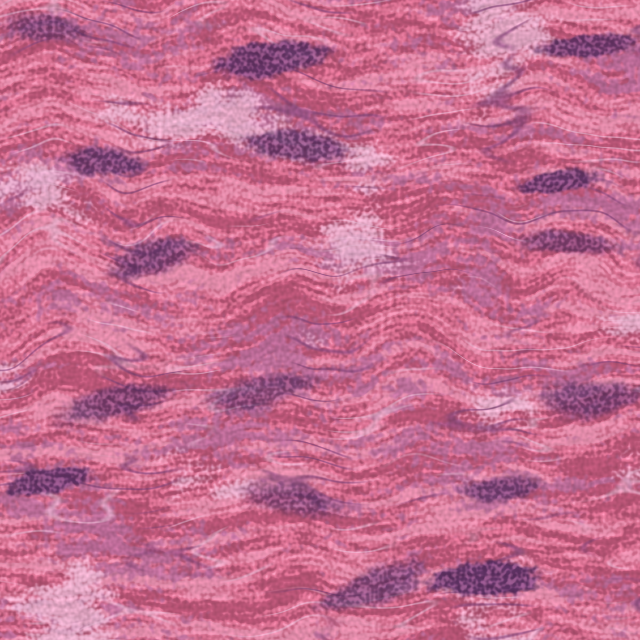
Give the GLSL for this texture, as a three.js fragment shader.

```glsl
// Stained fibrous tissue: wavy pink strands with lilac gaps and dark spindle nuclei.
// Gradient noise bends a fibre coordinate; stretched noise in it picks the stain,
// and jittered grid cells scatter the nuclei on top.

#define WAVE_HEIGHT 0.09
#define GRAIN_SCALE 150.0
#define GRAIN_CONTRAST 0.26
#define MAUVE_LEVEL 0.25
#define GAP_LEVEL 0.37
#define NUCLEUS_CELLS vec2(3.0, 6.0)
#define NUCLEUS_CHANCE 0.74
#define NUCLEUS_MIN vec2(0.052, 0.015)
#define NUCLEUS_MAX vec2(0.092, 0.029)

varying vec2 vUv;

const vec3 DEEP_ROSE = vec3(0.72, 0.33, 0.46);
const vec3 ROSE = vec3(0.85, 0.44, 0.57);
const vec3 LIGHT_PINK = vec3(0.88, 0.54, 0.66);
const vec3 MAUVE = vec3(0.72, 0.42, 0.60);
const vec3 PALE_LILAC = vec3(0.90, 0.70, 0.81);
const vec3 PLUM = vec3(0.52, 0.27, 0.47);
const vec3 NUCLEUS_DARK = vec3(0.35, 0.18, 0.38);
const vec3 NUCLEUS_LIGHT = vec3(0.56, 0.32, 0.53);

float hash(vec2 p) {
  return fract(sin(dot(p, vec2(127.1, 311.7))) * 43758.5);
}

vec2 gradient(vec2 cell) {
  float angle = 6.2832 * hash(cell);
  return vec2(cos(angle), sin(angle));
}

// Gradient noise, centred on zero
float noise(vec2 p) {
  vec2 i = floor(p), f = fract(p);
  vec2 u = f * f * f * (f * (f * 6.0 - 15.0) + 10.0);
  vec2 e = vec2(1.0, 0.0);
  float low = mix(dot(gradient(i), f), dot(gradient(i + e.xy), f - e.xy), u.x);
  float high = mix(dot(gradient(i + e.yx), f - e.yx),
                   dot(gradient(i + e.xx), f - e.xx), u.x);
  return mix(low, high, u.y);
}

// Bends the strands, most strongly in a band above the middle
vec2 fibreCoords(vec2 p) {
  float band = exp(-16.0 * (p.y - 0.54) * (p.y - 0.54));
  float swell = clamp(0.3 + 0.6 * band + 0.5 * noise(p * 2.5 + 7.0), 0.15, 1.0);
  float bend = WAVE_HEIGHT * noise(p * vec2(6.5, 3.2) + 3.0);
  bend += 0.022 * noise(p * vec2(14.0, 9.0) + 19.0);
  return vec2(p.x, p.y + swell * bend + 0.03 * noise(p * 1.7 + 31.0));
}

// Thin line along the zero contour of a noise field
float crease(vec2 p, float width) {
  return 1.0 - smoothstep(0.0, width, abs(noise(p)));
}

// Coverage by tapered, tilted spindles, one at most in each cell
float nuclei(vec2 p) {
  float cover = 0.0;
  vec2 home = floor(p * NUCLEUS_CELLS);
  float ragged = 0.28 * noise(p * vec2(32.0, 46.0)) + 0.2 * noise(p * 95.0);
  for (int j = -1; j <= 1; j++) {
    for (int i = -1; i <= 1; i++) {
      vec2 cell = home + vec2(float(i), float(j));
      vec2 jitter = vec2(hash(cell + 11.3), hash(cell + 23.7));
      vec2 size = mix(NUCLEUS_MIN, NUCLEUS_MAX,
                      vec2(hash(cell + 37.1), hash(cell + 41.9)));
      float tilt = mix(-0.2, 0.48, hash(cell + 53.3));
      float c = cos(tilt), s = sin(tilt);
      vec2 d = p - (cell + 0.18 + 0.64 * jitter) / NUCLEUS_CELLS;
      vec2 q = vec2(c * d.x + s * d.y, c * d.y - s * d.x) / size;
      q.y += 0.5 * (hash(cell + 61.7) - 0.5) * q.x * q.x;
      q.y /= 1.0 + 0.4 * clamp(q.x, -1.2, 1.2) * (hash(cell + 71.3) * 2.0 - 1.0);
      float focus = hash(cell + 83.9);
      float blur = mix(0.42, 0.14, focus);
      float body = 1.0 - smoothstep(1.0 - blur, 1.0 + blur, length(q) + ragged);
      float present = step(hash(cell + 97.1), NUCLEUS_CHANCE);
      cover = max(cover, present * body * mix(0.62, 0.97, focus));
    }
  }
  return cover;
}

void main() {
  vec2 p = vUv;
  vec2 f = fibreCoords(p);
  float grain = noise(p * GRAIN_SCALE);
  float fine = noise(f * vec2(26.0, 125.0));

  // Pink strands from coarse to fine
  float strand = 0.85 * noise(f * vec2(3.5, 25.0)) + 0.8 * noise(f * vec2(8.0, 58.0))
               + 0.6 * fine + 0.4 * grain;
  vec3 color = mix(DEEP_ROSE, ROSE, smoothstep(-0.33, 0.07, strand));
  color = mix(color, LIGHT_PINK, smoothstep(0.06, 0.38, strand));

  // Mauve ground showing between strands
  float ground = noise(f * vec2(3.5, 11.0) + 40.0) + 0.7 * noise(f * vec2(15.0, 50.0) + 9.0)
               + 0.6 * noise(p * 90.0 + 5.0);
  color = mix(color, MAUVE, 0.85 * smoothstep(MAUVE_LEVEL - 0.2, MAUVE_LEVEL + 0.2, ground));

  // Pale gaps and glints, then dark creases
  float gap = noise(f * vec2(4.5, 8.0) + 63.0) + 0.3 * noise(f * vec2(20.0, 42.0))
            + 0.18 * grain;
  color = mix(color, PALE_LILAC, 0.8 * smoothstep(GAP_LEVEL - 0.12, GAP_LEVEL + 0.12, gap));
  float glint = crease(f * vec2(6.0, 30.0) + 77.0, 0.07) * smoothstep(0.0, 0.3, noise(f * vec2(8.0, 12.0)));
  color = mix(color, PALE_LILAC, 0.65 * glint);
  float shade = crease(f * vec2(5.0, 24.0) + 15.0, 0.07) * smoothstep(0.02, 0.3, noise(f * vec2(7.0, 10.0) + 88.0));
  color = mix(color, PLUM, 0.7 * shade);

  // Mottled nuclei and overall grain
  float mottle = smoothstep(-0.35, 0.5, grain + 0.6 * noise(p * 70.0 + 13.0));
  color = mix(color, mix(NUCLEUS_DARK, NUCLEUS_LIGHT, mottle), nuclei(p));
  color *= 1.0 + GRAIN_CONTRAST * (0.6 * grain + 0.4 * fine);
  gl_FragColor = vec4(color, 1.0);
}
```
